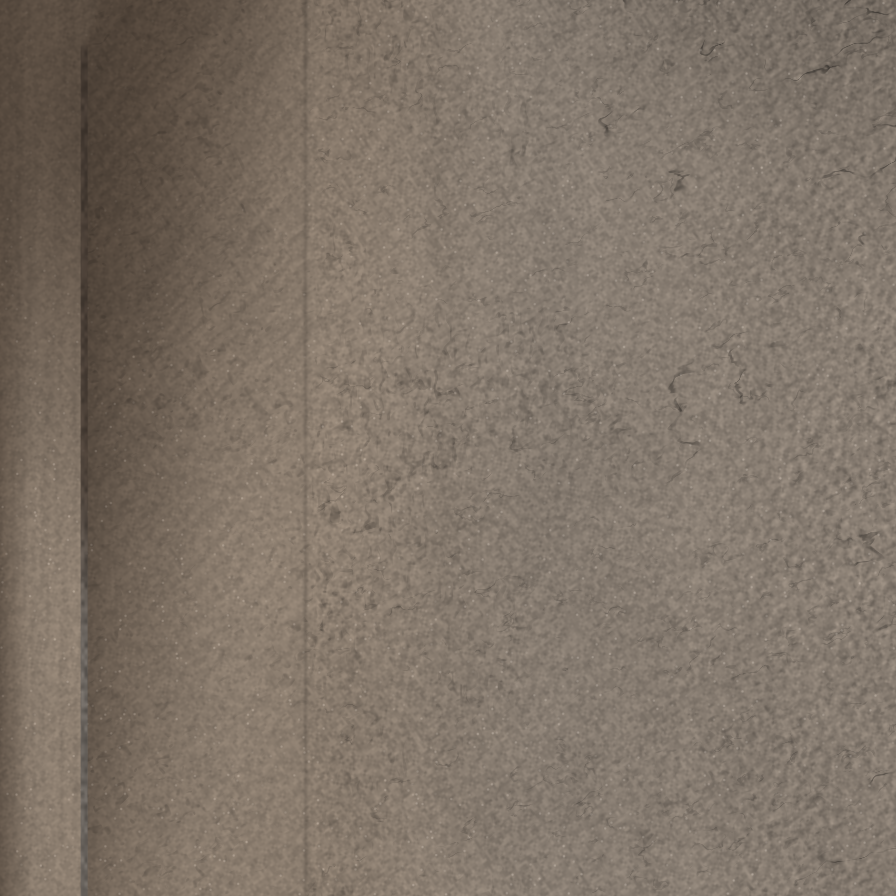
This texture is drawn by a three.js fragment shader. Its source:

```glsl
// Weathered plaster wall in soft side light: two vertical seams, a shaded left
// corner, and fine grain. A broad light ramp sets the tone; layers of stretched
// value noise add scratches, flecks, cracks, embossed bumps and bright specks.
varying vec2 vUv;

float hash(vec2 p) {
  return fract(sin(dot(p, vec2(127.1, 311.7))) * 43758.5453);
}

float noise(vec2 p) {
  vec2 i = floor(p);
  vec2 f = fract(p);
  f = f * f * (3.0 - 2.0 * f);
  return mix(mix(hash(i), hash(i + vec2(1.0, 0.0)), f.x),
             mix(hash(i + vec2(0.0, 1.0)), hash(i + vec2(1.0, 1.0)), f.x), f.y);
}

float fbm(vec2 p) {
  float sum = 0.0;
  float amp = 0.5;
  for (int i = 0; i < 4; i++) {
    sum += amp * noise(p);
    p = mat2(0.8, 0.6, -0.6, 0.8) * p * 2.1 + 7.3;
    amp *= 0.5;
  }
  return sum / 0.9375;
}

vec2 rotate(vec2 p, float a) {
  return vec2(cos(a) * p.x + sin(a) * p.y, cos(a) * p.y - sin(a) * p.x);
}

// Thin contour lines of a noise field, broken up by a patchy mask
float cracks(vec2 p, float width, float rarity) {
  float line = 1.0 - smoothstep(width * 0.2, width, abs(fbm(p) - 0.5));
  return line * smoothstep(rarity, rarity + 0.12, noise(p * 0.9 + 31.0));
}

// Soft light falling across the three panels, 0 in shade and 1 when lit
float wallLight(vec2 p) {
  float edge = 0.10 + 0.19 * pow(p.y, 1.5) + 0.03 * (fbm(p * vec2(7.0, 4.0)) - 0.5);
  float middle = smoothstep(edge - 0.15, edge + 0.15, p.x);
  middle *= 1.0 - 0.14 * smoothstep(0.2, 0.9, p.y);
  float right = 0.97 - 0.28 * smoothstep(0.55, 1.1, p.y) * (1.0 - smoothstep(0.34, 0.6, p.x));
  float strip = (0.3 + 0.7 * smoothstep(-0.01, 0.045, p.x))
              * (1.0 - 0.9 * smoothstep(0.3, 0.92, p.y));
  float light = mix(middle, right, smoothstep(0.338, 0.345, p.x));
  float corner = mix(0.094, 0.11, smoothstep(0.94, 1.0, p.y));
  return mix(strip, light, smoothstep(corner - 0.004, corner + 0.004, p.x));
}

void main() {
  vec2 p = vUv;
  float onRight = smoothstep(0.335, 0.36, p.x);
  float inMiddle = smoothstep(0.095, 0.11, p.x) * (1.0 - onRight);
  float onStrip = 1.0 - smoothstep(0.088, 0.096, p.x);

  // Base tone: brown shade, warm lit plaster, greyer to the right
  vec3 lit = mix(vec3(0.560, 0.503, 0.445), vec3(0.535, 0.493, 0.450),
                 smoothstep(0.3, 0.65, p.x));
  vec3 color = mix(vec3(0.328, 0.278, 0.234), lit, wallLight(p));

  // Cloudy stains and faint vertical trowel bands
  float shade = 1.0 + 0.11 * (fbm(p * vec2(6.0, 5.0) + 3.0) - 0.5);
  shade += 0.04 * (noise(vec2(p.x * 26.0, p.y * 1.5)) - 0.5);
  shade -= 0.08 * onRight * smoothstep(0.6, 1.0, p.y) * smoothstep(0.4, 0.9, p.x);

  // Fine grain, turned so that its lattice does not show
  float grain = 0.17 * (noise(rotate(p, 0.6) * 330.0) - 0.5);
  grain += 0.10 * (noise(rotate(p, 1.1) * 190.0 + 9.0) - 0.5);
  shade += grain * (0.75 + 0.25 * onRight);

  // Diagonal brush scratches in the shaded panel, upright ones on the strip
  vec2 brush = rotate(p, 0.85) + 0.012 * noise(p * 9.0);
  float scratch = noise(brush * vec2(16.0, 200.0)) - 0.5;
  shade += scratch * (0.10 * inMiddle + 0.05 * onStrip) * (0.3 + 0.7 * p.y);
  shade += 0.07 * onStrip * (noise(p * vec2(190.0, 7.0)) - 0.5);

  // Small dark upright flecks, densest in patches beyond the second seam
  float patches = smoothstep(0.35, 0.65, fbm(p * vec2(9.0, 7.0) + 17.0));
  float fleckZone = onRight * (1.0 - 0.6 * smoothstep(0.5, 0.75, p.x));
  vec2 ragged = p + 0.008 * vec2(noise(p * 90.0), noise(p * 90.0 + 50.0));
  float flecks = smoothstep(0.60, 0.88, noise(ragged * vec2(230.0, 85.0) + 5.0));
  shade -= 0.12 * flecks * patches * fleckZone;

  // Small pores over the whole wall
  float pores = smoothstep(0.65, 0.95, noise(rotate(ragged, 0.4) * vec2(150.0, 190.0) + 41.0));
  shade -= 0.11 * pores * (0.3 + 0.7 * patches) * (1.0 - 0.7 * onStrip);

  // Embossed bumps, strongest at the right edge
  vec2 q = rotate(p, 0.5) * vec2(135.0, 175.0);
  float bump = noise(q + vec2(-0.35, 0.35)) - noise(q + vec2(0.35, -0.35));
  shade += bump * (0.03 + 0.10 * smoothstep(0.72, 0.9, p.x)) * (1.0 - onStrip);

  // Short broken veins and a few small ragged cracks rising to the right
  vec2 tilted = rotate(ragged, 0.3);
  float broken = smoothstep(0.35, 0.65, noise(p * 75.0 + 13.0));
  float veins = cracks(tilted * vec2(36.0, 60.0), 0.05, 0.5);
  shade -= 0.12 * veins * broken * (0.3 * inMiddle + onRight);
  float crack = cracks(tilted * vec2(13.0, 27.0) + 2.0, 0.028, 0.72);
  shade -= 0.25 * crack * (0.3 + 0.7 * broken) * smoothstep(0.5, 0.7, p.x);
  color *= shade;

  // Tiny pale mineral specks, one chance per cell
  vec2 cell = floor(p * 190.0);
  vec2 center = 0.3 + 0.4 * vec2(hash(cell + 3.7), hash(cell + 8.1));
  float speck = 1.0 - smoothstep(0.05, 0.42, length(fract(p * 190.0) - center));
  speck *= smoothstep(0.90, 1.0, hash(cell + 19.3));
  color += 0.11 * speck * (1.0 - 0.75 * smoothstep(0.5, 0.9, p.y) * (1.0 - onRight));

  // Narrow seam: a thin dark line with a weak glow beside it
  float seam = (p.x - 0.341) / 0.0025;
  color *= 1.0 - 0.12 * exp(-seam * seam);
  color *= 1.0 + 0.03 * exp(-abs(p.x - 0.352) / 0.008) * onRight;

  // Deep groove: dark above, dusty blue grey below, shadow on its right
  float top = 1.0 - smoothstep(0.94, 0.955, p.y);
  float groove = (1.0 - smoothstep(0.0028, 0.0050, abs(p.x - 0.094))) * top;
  float dust = 1.0 - smoothstep(0.25, 0.5, p.y);
  vec3 grooveColor = mix(vec3(0.26, 0.22, 0.19), vec3(0.40, 0.385, 0.37), dust);
  grooveColor *= 0.78 + 0.44 * noise(p * vec2(260.0, 150.0));
  color *= 1.0 - 0.06 * top * exp(-max(p.x - 0.097, 0.0) / 0.012) * (1.0 - onStrip);
  color = mix(color, grooveColor, 0.8 * groove);

  gl_FragColor = vec4(color, 1.0);
}
```
